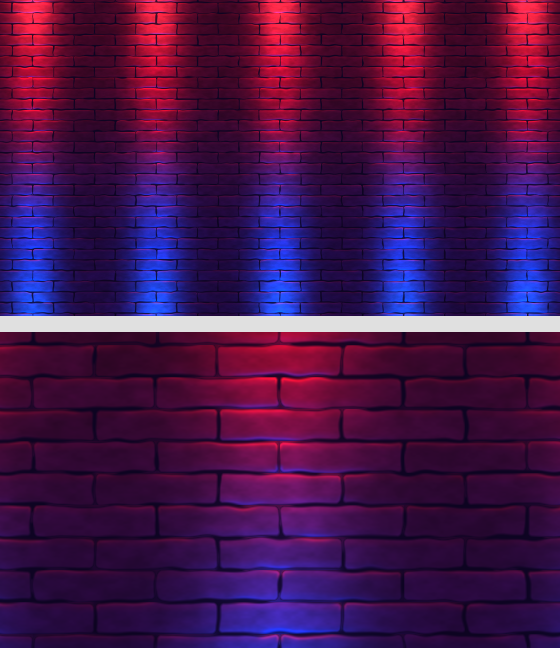
Top: the whole. Bottom: its middle third, enlarged.
Reproduce this background procedurally as a WebGL 1 fragment shader.

```glsl
precision highp float;
// Brick wall washed by five columns of light, red from above and blue from below.
uniform vec2 u_resolution;

const float LIGHT_SPACING = 0.3912;
const vec2 BRICK_SIZE = vec2(LIGHT_SPACING / 3.0, 0.0339);
const float FIRST_SEAM = 0.0093;
const float MORTAR_WIDTH = 0.0034;
const float MORTAR_SOFTNESS = 0.0018;
const float CORNER_RADIUS = 0.004;
const float GLINT_WIDTH = 0.0022;

const vec3 RED_LIGHT = vec3(0.56, 0.025, 0.06);
const vec3 RED_HOT = vec3(0.26, 0.13, 0.09);
const vec3 RED_GLINT = vec3(0.30, 0.02, 0.0);
const vec3 BLUE_LIGHT = vec3(0.02, 0.17, 0.62);
const vec3 BLUE_HOT = vec3(0.0, 0.14, 0.18);
const vec3 BLUE_GLINT = vec3(-0.05, 0.06, 0.30);
const vec3 AMBIENT_LOW = vec3(0.115, 0.035, 0.25);
const vec3 AMBIENT_HIGH = vec3(0.235, 0.025, 0.145);
const vec3 MORTAR = vec3(0.05, 0.015, 0.13);

float hash(vec2 p) {
  vec3 q = fract(vec3(p.xyx) * 0.1031);
  q += dot(q, q.yzx + 33.33);
  return fract((q.x + q.y) * q.z);
}

float noise(vec2 p) {
  vec2 i = floor(p);
  vec2 f = fract(p);
  f = f * f * (3.0 - 2.0 * f);
  float low = mix(hash(i), hash(i + vec2(1.0, 0.0)), f.x);
  float high = mix(hash(i + vec2(0.0, 1.0)), hash(i + vec2(1.0, 1.0)), f.x);
  return mix(low, high, f.y);
}

float fbm(vec2 p) {
  float sum = 0.0;
  float amplitude = 0.5;
  for (int i = 0; i < 3; i++) {
    sum += amplitude * noise(p);
    p = p * 2.1 + 7.3;
    amplitude *= 0.5;
  }
  return sum;
}

float roundedBox(vec2 p, vec2 halfSize, float radius) {
  vec2 q = abs(p) - halfSize + radius;
  return length(max(q, 0.0)) + min(max(q.x, q.y), 0.0) - radius;
}

// Running bond: local position in xy, brick index in zw.
vec4 brickCell(vec2 p, vec2 size) {
  float row = floor(p.y / size.y);
  float shift = 0.5 - 0.5 * mod(row, 2.0);
  vec2 grid = p / size + vec2(shift, 0.0);
  return vec4((fract(grid) - 0.5) * size, floor(grid));
}

// Horizontal falloff around the nearest light column.
float columnBeam(float x, float spacing, float width) {
  float d = fract(x / spacing + 0.5) - 0.5;
  return exp(-d * d / (width * width));
}

void main() {
  float pixel = 1.0 / u_resolution.y;
  vec2 p = (gl_FragCoord.xy - vec2(0.5 * u_resolution.x, 0.0)) * pixel;
  float height = p.y;

  // Bricks with chipped edges and joints of uneven width and depth
  vec2 wobble = vec2(noise(p * 60.0), noise(p * 52.0 + 31.0)) - 0.5;
  vec4 cell = brickCell(p - vec2(0.0, FIRST_SEAM), BRICK_SIZE);
  vec2 local = cell.xy + wobble * 0.0036;
  float wear = noise(p * vec2(38.0, 70.0) + 90.0);
  float edge = roundedBox(local, 0.5 * (BRICK_SIZE - MORTAR_WIDTH), CORNER_RADIUS);
  edge += (wear - 0.5) * 0.0022;
  float softness = max(0.7 * pixel, MORTAR_SOFTNESS);
  float brick = 1.0 - smoothstep(-softness, softness, edge);
  brick = max(brick, 0.5 * smoothstep(0.6, 0.3, wear) * (1.0 - brick));
  float tone = 0.92 + 0.16 * hash(cell.zw + 40.0);
  float grain = 0.84 + 0.36 * fbm(p * vec2(55.0, 100.0));

  // Upper rims catch the red light, lower rims the blue
  float tilt = local.y / BRICK_SIZE.y;
  float topRim = smoothstep(0.15, 0.42, tilt);
  float bottomRim = smoothstep(0.15, 0.42, -tilt);
  float rimLine = exp(-pow((edge + 0.001) / GLINT_WIDTH, 2.0));
  float glint = rimLine * smoothstep(0.35, 0.75, noise(p * vec2(26.0, 60.0) + 17.0));

  // Two opposing washes in each column
  float beam = columnBeam(p.x, LIGHT_SPACING, 0.21);
  float core = columnBeam(p.x, LIGHT_SPACING, 0.15);
  float red = smoothstep(0.2, 0.9, height) * (1.0 + 0.2 * topRim);
  float blue = (1.0 - smoothstep(0.18, 0.66, height)) * (1.0 + 0.15 * bottomRim);
  vec3 wash = beam * (RED_LIGHT * red + BLUE_LIGHT * blue);
  wash += core * RED_HOT * smoothstep(0.76, 1.0, height);
  wash += core * BLUE_HOT * (1.0 - smoothstep(0.0, 0.24, height));

  // Dim light between the columns
  vec3 ambient = mix(AMBIENT_LOW, AMBIENT_HIGH, smoothstep(0.15, 0.85, height));
  ambient += vec3(0.10, 0.0, 0.0) * topRim * (0.4 + 0.6 * beam);
  ambient += vec3(-0.03, 0.01, 0.07) * bottomRim * beam;

  vec3 face = (ambient + wash) * tone * grain;
  vec3 joint = MORTAR + 0.22 * wash;
  vec3 color = mix(joint, face, brick);
  color += glint * (0.25 + 0.75 * beam) * (RED_GLINT * topRim + BLUE_GLINT * bottomRim * beam);
  gl_FragColor = vec4(color, 1.0);
}
```
